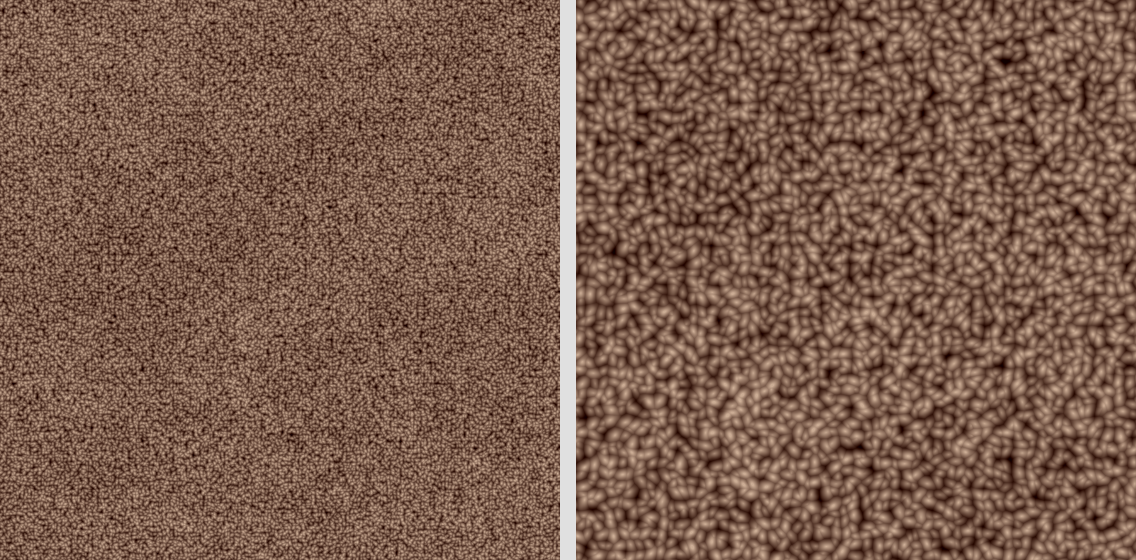
Left: the whole. Right: its middle third, enlarged.
Write a Shadertoy shader that draws this texture.

```glsl
vec3 hash3(vec2 cell) {
    uvec3 v = uvec3(uvec2(ivec2(cell) + 4096), 77u);
    v = v * 1664525u + 1013904223u;
    v.x += v.y * v.z; v.y += v.z * v.x; v.z += v.x * v.y;
    v ^= v >> 16u;
    v.x += v.y * v.z; v.y += v.z * v.x; v.z += v.x * v.y;
    return vec3(v >> 8u) / 16777216.0;
}

float valueNoise(vec2 p) {
    vec2 i = floor(p), f = fract(p);
    f = f * f * (3.0 - 2.0 * f);
    return mix(mix(hash3(i).x, hash3(i + vec2(1, 0)).x, f.x),
               mix(hash3(i + vec2(0, 1)).x, hash3(i + vec2(1, 1)).x, f.x), f.y);
}

// Height of the tallest yarn tuft: oval cones of random place, turn and height
float tuftHeight(vec2 p) {
    vec2 home = floor(p);
    float tallest = -2.0;
    for (int y = -1; y <= 1; y++)
    for (int x = -1; x <= 1; x++) {
        vec2 cell = home + vec2(x, y);
        vec3 place = hash3(cell);
        float lift = hash3(cell + 700.0).y;
        vec2 d = p - cell - 0.1 - 0.8 * place.xy;
        float turn = 6.2832 * place.z;
        vec2 axis = vec2(cos(turn), sin(turn));
        d = vec2(dot(d, axis), dot(d, vec2(-axis.y, axis.x))) * vec2(0.8, 1.25);
        tallest = max(tallest, 0.35 * lift - length(d));
    }
    return tallest;
}

float pileTone(vec2 uv) {
    float tone = 0.56 + 1.45 * (tuftHeight(uv * 165.0) + 0.26);
    // Loose fibres on the tufts
    tone += 0.25 * (valueNoise(uv * 340.0 + 31.0) - 0.5);
    // Soft mottling from the lie of the pile
    tone += 0.12 * (valueNoise(uv * 28.0 + 9.0) - 0.5);
    tone += 0.10 * (valueNoise(uv * 7.0 + 53.0) - 0.5);
    return tone;
}

void mainImage(out vec4 fragColor, in vec2 fragCoord) {
    // Average four samples per pixel to smooth the edges
    float tone = 0.0;
    for (int i = 0; i < 4; i++) {
        vec2 offset = vec2(i % 2, i / 2) * 0.5 - 0.25;
        tone += 0.25 * pileTone((fragCoord + offset) / iResolution.y);
    }
    vec3 shadowBrown = vec3(0.23, 0.11, 0.07);
    vec3 lightTan = vec3(0.65, 0.53, 0.45);
    vec3 color = mix(shadowBrown, lightTan, clamp(tone, -0.4, 1.35));
    fragColor = vec4(clamp(color, 0.0, 1.0), 1.0);
}
```
